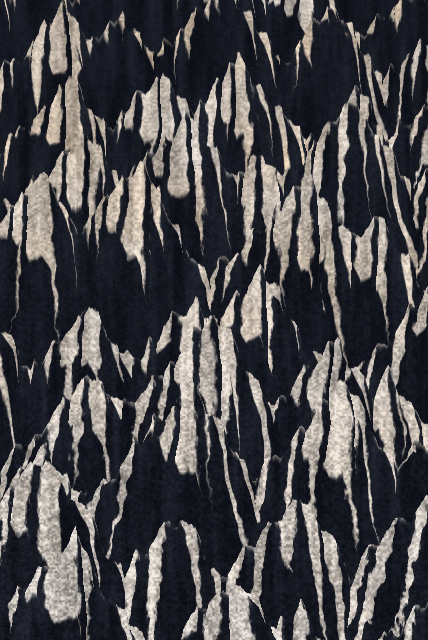
Give the GLSL for this texture, as a WebGL 1 fragment shader.

```glsl
precision highp float;
uniform vec2 u_resolution;

const int LAYERS = 10;
const vec3 DEEP_SHADOW = vec3(0.05, 0.06, 0.09);
const vec3 SLATE = vec3(0.18, 0.20, 0.245);
const vec3 STONE = vec3(0.45, 0.43, 0.41);
const vec3 SUNLIT = vec3(0.95, 0.92, 0.89);
const vec3 OCHRE = vec3(1.05, 0.96, 0.84);

float hash(vec2 p) {
  return fract(sin(dot(p, vec2(127.1, 311.7))) * 43758.545);
}

float noise(vec2 p) {
  vec2 i = floor(p);
  vec2 f = fract(p);
  f = f * f * (3.0 - 2.0 * f);
  float low = mix(hash(i), hash(i + vec2(1.0, 0.0)), f.x);
  float high = mix(hash(i + vec2(0.0, 1.0)), hash(i + 1.0), f.x);
  return mix(low, high, f.y);
}

float fbm(vec2 p) {
  float sum = 0.0;
  float amp = 0.53;
  for (int i = 0; i < 4; i++) {
    sum += amp * noise(p);
    p = p * 2.1 + 7.3;
    amp *= 0.5;
  }
  return sum;
}

// Tallest nearby spire: x = height, y = signed offset from its tip, z = random id
vec3 spires(float x, float seed) {
  vec3 best = vec3(-9.0, 0.0, 0.0);
  for (int j = -1; j <= 1; j++) {
    float cell = floor(x) + float(j);
    float id = hash(vec2(cell, seed));
    float offset = x - cell - 0.2 - 0.6 * hash(vec2(cell, seed + 31.0));
    float slope = offset < 0.0 ? 1.1 : 1.6;
    float height = 0.35 + 0.65 * id - slope * abs(offset);
    if (height > best.x) best = vec3(height, offset, id);
  }
  return best;
}

// Sunny side of a spire, tapering to a point as it descends
float facet(float offset, float depth, float len, float width, float soft) {
  float w = width * max(0.0, 1.0 - depth / len);
  return smoothstep(0.0, soft, 0.5 * w - abs(offset + 0.5 * w - 0.12));
}

vec3 rockColor(vec2 p, float lit, float depth, float near, float seed) {
  float grain = noise(p * 330.0) * 0.6 + noise(p * 170.0 + 5.0) * 0.4;
  float ribs = fbm(vec2(p.x * 65.0, p.y * 9.0) + seed);
  float speck = (grain - 0.5) * mix(0.5, 1.0, near);
  float fade = exp(-depth * 5.0);
  float shade = (ribs - 0.3) * 1.1 * (0.35 + 0.65 * fade) + 0.08 + speck * 0.65;
  vec3 dark = mix(DEEP_SHADOW, SLATE, clamp(shade, 0.0, 1.2));
  float glow = 0.62 + (ribs - 0.5) * 0.9 + speck * 1.1;
  vec3 bright = mix(STONE, SUNLIT, clamp(glow, -0.3, 1.0));
  float warmth = (1.0 - near) * noise(p * 9.0 + seed);
  bright *= mix(vec3(1.0), OCHRE, warmth);
  return mix(dark, bright, lit);
}

// One fluted ridge: rgb = colour, a = coverage
vec4 ridge(vec2 p, float base, float near, float seed) {
  float bigCell = mix(0.15, 0.21, near);
  float fluteCell = mix(0.020, 0.042, near);
  float bend = (fbm(vec2(p.x * 9.0, p.y * 7.0) + seed) - 0.5) * 0.025;
  float x = p.x + bend;

  // Jagged crest from large peaks, flutes and chipped edges
  vec3 big = spires(x / bigCell, seed);
  float tilt = (hash(vec2(seed, 3.0)) - 0.5) * 0.16;
  float chips = fbm(vec2(p.x * 95.0, p.y * 45.0 + seed)) - 0.5;
  float crest = base + tilt * (p.x - 0.33) + big.x * mix(0.13, 0.20, near);
  crest += spires(x / fluteCell, seed + 7.0).x * mix(0.022, 0.036, near);
  crest += chips * 0.018;
  float depth = crest - p.y;
  float below = max(depth, 0.0);

  // Flutes fan outward from each large peak
  float fan = big.y * bigCell * below * 2.6;
  vec3 flute = spires((x - fan) / fluteCell, seed + 7.0);
  float wobble = chips * 0.35;
  float sun = smoothstep(0.24, 0.62, noise(vec2(p.x * 5.0, p.y * 3.0) + seed * 2.7));
  float reach = (0.04 + 0.19 * fract(flute.z * 17.3)) * (0.35 + 0.85 * sun);
  float soft = mix(0.16, 0.07, near);
  float lit = facet(flute.y + wobble, below, reach, 0.45 + 0.5 * flute.z, soft);

  // Broad faces carved by narrow shadow grooves
  float face = facet(big.y + wobble * 0.3, below, 0.10 + 0.11 * big.z, 0.55, 0.03);
  float groove = smoothstep(0.10, 0.22, abs(flute.y + wobble - 0.24));
  lit = max(lit, face * groove * step(0.35, fract(big.z * 9.1)));
  float rim = smoothstep(0.012, 0.0, below) * smoothstep(-0.1, 0.15, chips);
  lit = max(lit, rim * 0.65);

  float cover = smoothstep(0.0, mix(0.005, 0.0025, near), depth);
  return vec4(rockColor(p, lit, below, near, seed), cover);
}

void main() {
  vec2 p = gl_FragCoord.xy / u_resolution.y;
  vec3 color = rockColor(p, 0.0, 0.2, 0.0, 2.0);
  for (int i = 0; i < LAYERS; i++) {
    float near = float(i) / float(LAYERS - 1);
    float base = mix(0.98, -0.03, pow(near, 1.1));
    vec4 layer = ridge(p, base, near, float(i) * 13.7 + 4.0);
    color = mix(color, layer.rgb, layer.a);
  }
  gl_FragColor = vec4(color, 1.0);
}
```
